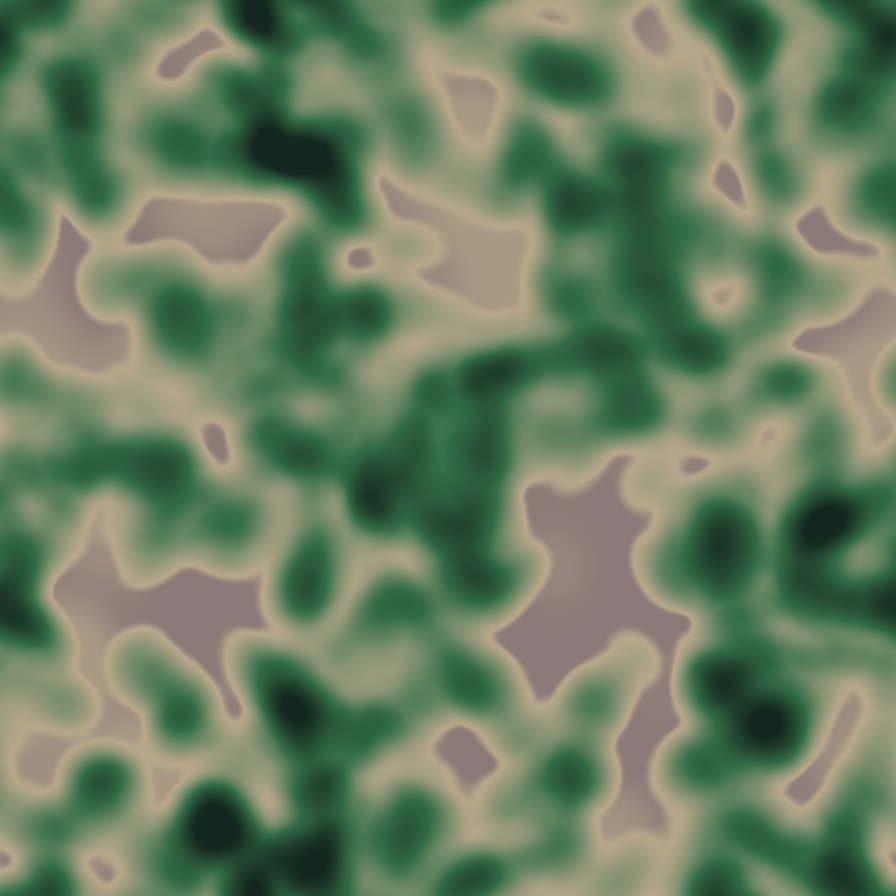
Reproduce this texture procedurally as a Shadertoy shader.

```glsl
const float BLOB_CELLS = 17.0;     // blob grid cells per tile
const float TONE_CELLS = 9.0;      // broad plateau shading cells per tile
const float DENSITY_CELLS = 6.0;   // clumping noise cells per tile
const float WARP_CELLS = 9.0;      // outline distortion cells per tile
const float WARP_AMOUNT = 0.035;
const int BLOBS_PER_CELL = 3;
const vec2 BLOB_CHANCE = vec2(0.14, 0.72);  // sparse and crowded areas
const vec2 TONE_CHANCE = vec2(0.45, 0.45);
const vec2 BLOB_WEIGHT = vec2(0.30, 0.90);
const float TONE_AMOUNT = 0.65;

const vec3 MAUVE  = vec3(0.545, 0.480, 0.468);
const vec3 TAN    = vec3(0.720, 0.655, 0.540);
const vec3 OLIVE  = vec3(0.520, 0.575, 0.450);
const vec3 SAGE   = vec3(0.365, 0.510, 0.365);
const vec3 GREEN  = vec3(0.195, 0.425, 0.275);
const vec3 FOREST = vec3(0.135, 0.280, 0.190);
const vec3 NIGHT  = vec3(0.075, 0.150, 0.120);

// Heights at which each colour is reached
const float MAUVE_AT = 0.07, TAN_AT = 0.25, OLIVE_AT = 0.66, SAGE_AT = 0.97;
const float GREEN_AT = 1.33, FOREST_AT = 1.95, NIGHT_AT = 2.60;

// Integer hash giving three values in 0..1
vec3 hash3(vec2 cell, int seed) {
    uvec3 v = uvec3(ivec3(ivec2(cell), seed)) * 1664525u + 1013904223u;
    v.x += v.y * v.z; v.y += v.z * v.x; v.z += v.x * v.y;
    v ^= v >> 16u;
    v.x += v.y * v.z; v.y += v.z * v.x; v.z += v.x * v.y;
    return vec3(v >> 8u) / 16777216.0;
}

// Wrapping value noise, three channels
vec3 valueNoise(vec2 uv, float cells, int seed) {
    vec2 p = uv * cells, base = floor(p), f = p - base;
    f = f * f * (3.0 - 2.0 * f);
    vec2 lo = mod(base, cells), hi = mod(base + 1.0, cells);
    vec3 bottom = mix(hash3(lo, seed), hash3(vec2(hi.x, lo.y), seed), f.x);
    vec3 top = mix(hash3(vec2(lo.x, hi.y), seed), hash3(hi, seed), f.x);
    return mix(bottom, top, f.y);
}

// Wrapping sum of randomly scattered round bumps, zero in the gaps
float blobField(vec2 uv, float cells, vec2 chanceRange, int seed) {
    vec2 p = uv * cells, base = floor(p);
    float height = 0.0;
    for (int y = -1; y <= 1; y++)
    for (int x = -1; x <= 1; x++) {
        vec2 cell = base + vec2(x, y);
        vec2 wrapped = mod(cell, cells);
        float crowding = valueNoise((wrapped + 0.5) / cells, DENSITY_CELLS, seed).x;
        float chance = mix(chanceRange.x, chanceRange.y, smoothstep(0.15, 0.85, crowding));
        for (int i = 1; i <= BLOBS_PER_CELL; i++) {
            vec3 rnd = hash3(wrapped, seed + i);
            if (rnd.z > chance) continue;
            vec2 offset = p - cell - rnd.xy;
            float bump = max(1.0 - dot(offset, offset), 0.0);
            height += mix(BLOB_WEIGHT.x, BLOB_WEIGHT.y, rnd.z / chance) * bump * bump;
        }
    }
    return height;
}

float ramp(float from, float to, float value) {
    return clamp((value - from) / (to - from), 0.0, 1.0);
}

void mainImage(out vec4 fragColor, in vec2 fragCoord) {
    vec2 uv = fragCoord / iResolution.xy;
    vec2 warped = uv + WARP_AMOUNT * (valueNoise(uv, WARP_CELLS, 83).xy - 0.5);
    float height = blobField(warped, BLOB_CELLS, BLOB_CHANCE, 29);
    float tone = blobField(uv, TONE_CELLS, TONE_CHANCE, 47);

    // Mauve plateaus with tan patches and a tan rim
    vec3 color = mix(MAUVE, TAN, TONE_AMOUNT * smoothstep(0.4, 1.5, tone));
    color = mix(color, TAN, smoothstep(MAUVE_AT, TAN_AT, height));

    // Soft descent into the greens
    color = mix(color, OLIVE, ramp(TAN_AT, OLIVE_AT, height));
    color = mix(color, SAGE, ramp(OLIVE_AT, SAGE_AT, height));
    color = mix(color, GREEN, ramp(SAGE_AT, GREEN_AT, height));
    color = mix(color, FOREST, ramp(GREEN_AT, FOREST_AT, height));
    color = mix(color, NIGHT, ramp(FOREST_AT, NIGHT_AT, height));

    fragColor = vec4(color, 1.0);
}
```
